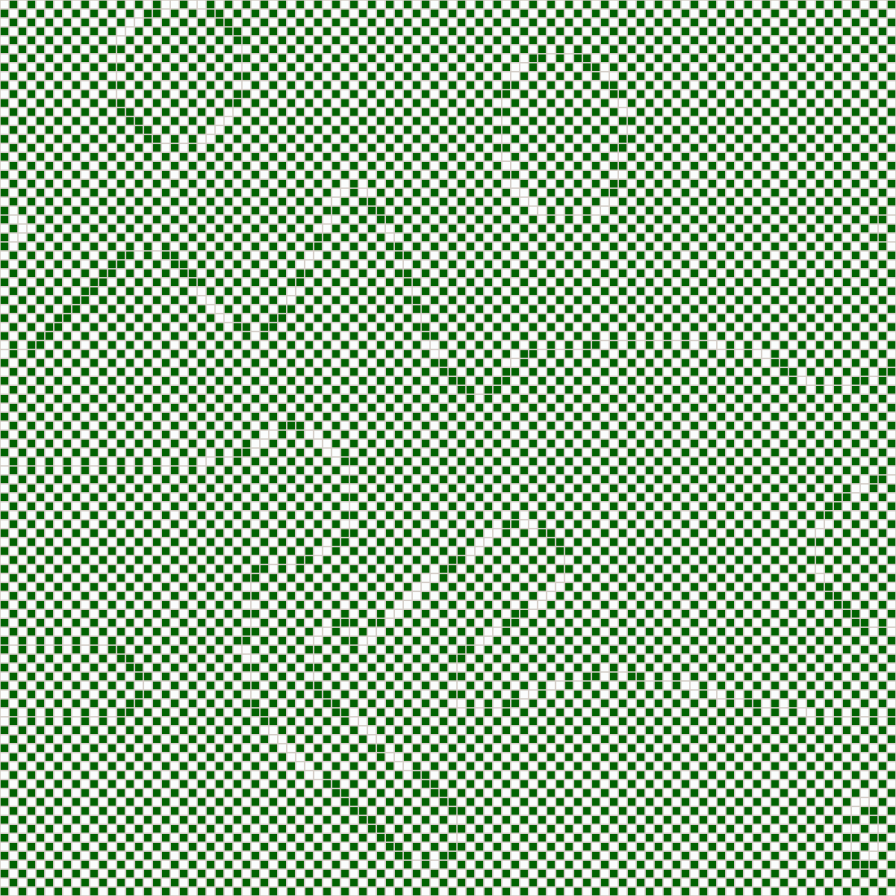
A Shadertoy shader for this pattern:

```glsl
const float CELLS = 100.0;
const float LINE_WIDTH = 0.16;   // fraction of a cell
const vec3 GREEN = vec3(0.005, 0.385, 0.005);
const vec3 WHITE = vec3(0.985, 0.992, 0.992);
const vec3 GROUT = vec3(0.83, 0.805, 0.78);

float hash(vec2 p) {
    return fract(sin(dot(p, vec2(127.1, 311.7))) * 43758.5453);
}

float valueNoise(vec2 p) {
    vec2 i = floor(p);
    vec2 f = fract(p);
    f = f * f * (3.0 - 2.0 * f);
    float low = mix(hash(i), hash(i + vec2(1, 0)), f.x);
    float high = mix(hash(i + vec2(0, 1)), hash(i + vec2(1, 1)), f.x);
    return mix(low, high, f.y);
}

float bump(float x, float center, float width) {
    float t = (x - center) / width;
    return exp(-t * t);
}

// Ellipse on a canvas whose opposite sides join
bool inEllipse(vec2 p, vec2 center, vec2 radii) {
    vec2 d = p - center;
    d -= floor(d + 0.5);
    return length(d / radii) < 1.0;
}

bool inCapsule(vec2 p, vec2 a, vec2 b, float radius) {
    vec2 pa = p - a;
    vec2 ba = b - a;
    float t = clamp(dot(pa, ba) / dot(ba, ba), 0.0, 1.0);
    return length(pa - ba * t) < radius;
}

// Rolling seam across the upper half
float upperSeam(float x) {
    return 0.6 + 0.125 * bump(x, 0.165, 0.09) + 0.185 * bump(x, 0.395, 0.065)
         - 0.05 * bump(x, 0.53, 0.035) + 0.02 * bump(x, 0.73, 0.12)
         - 0.03 * bump(x, 0.94, 0.06);
}

// Stepped seam across the lower half
float lowerSeam(float x) {
    float left = 0.48 + 0.04 * bump(x, 0.32, 0.06);
    float right = 0.195 + 0.055 * bump(x, 0.69, 0.14);
    return x < 0.39 ? left : (x < 0.51 ? 0.29 : right);
}

// Region below the lower seam, with its fingers and bays
bool inLowerDomain(vec2 p) {
    bool inside = p.y < lowerSeam(p.x);
    inside = inside || inEllipse(p, vec2(1.0, 0.385), vec2(0.09, 0.085));
    bool bay = inCapsule(p, vec2(0.33, 0.33), vec2(0.44, 0.38), 0.04)
            || inCapsule(p, vec2(0.315, 0.34), vec2(0.315, 0.22), 0.035)
            || inCapsule(p, vec2(0.315, 0.22), vec2(0.475, 0.075), 0.036)
            || inCapsule(p, vec2(0.0, 0.245), vec2(0.115, 0.235), 0.042);
    bool finger = inCapsule(p, vec2(0.46, 0.28), vec2(0.59, 0.37), 0.045);
    return (inside && !bay) || finger;
}

// Domains in which the checker swaps its colours
bool isSwapped(vec2 p) {
    bool swapped = inLowerDomain(p) ^^ (p.y > upperSeam(p.x));
    swapped = swapped ^^ inEllipse(p, vec2(0.2, 0.92), vec2(0.072, 0.08));
    swapped = swapped ^^ inEllipse(p, vec2(0.628, 0.85), vec2(0.07, 0.09));
    swapped = swapped ^^ inEllipse(p, vec2(1.0, 0.745), vec2(0.026, 0.018));
    return swapped ^^ inEllipse(p, vec2(0.967, 0.068), vec2(0.012, 0.034));
}

// Smoothed cover of a cell face inside its grid lines
float faceCover(vec2 cellUv, float lineWidth, float pixel) {
    vec2 edge = 0.5 - abs(cellUv - 0.5);
    vec2 cover = clamp((edge - 0.5 * lineWidth) / pixel + 0.5, 0.0, 1.0);
    return cover.x * cover.y;
}

void mainImage(out vec4 fragColor, in vec2 fragCoord) {
    vec2 grid = fragCoord / iResolution.y * CELLS;
    float pixel = CELLS / iResolution.y;
    vec2 cell = floor(grid);

    // Wobble the domain borders, one sample per cell
    vec2 center = (cell + 0.5) / CELLS;
    vec2 wobble = vec2(valueNoise(center * 18.0), valueNoise(center * 18.0 + 40.0)) - 0.5;
    bool swapped = isSwapped(center + 0.014 * wobble);

    // Checker faces over the grid lines
    bool odd = mod(cell.x + cell.y, 2.0) > 0.5;
    vec3 face = (odd ^^ swapped) ? GREEN : WHITE;
    vec3 color = mix(GROUT, face, faceCover(grid - cell, LINE_WIDTH, pixel));
    fragColor = vec4(color, 1.0);
}
```
